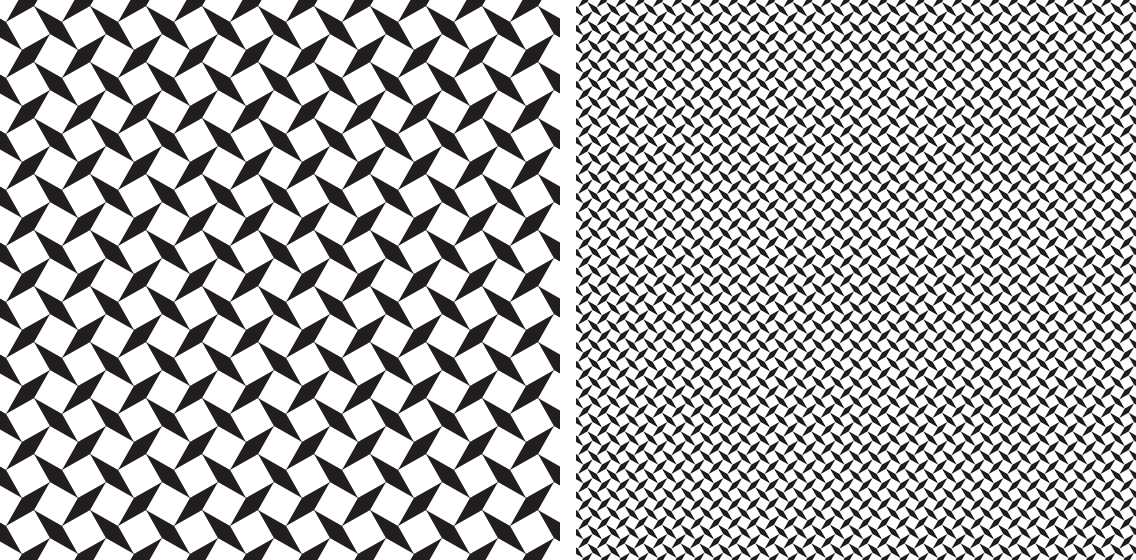
Left, the tile; right, the same tile 3 across and 3 down.
Reproduce this pattern procedurally as a Shadertoy shader.

```glsl
// Draws white squares that lean left and right in turn, touching at their corners
// so that slim dark rhombi remain between them. Each cell of a wrapping grid holds
// two mirrored squares, given by distance functions and joined with min.

const float CELLS = 10.0;                      // whole repeats across and down
const vec2 SIDE = vec2(0.5, 0.283);            // one side of a square, in cells
const vec3 PAPER = vec3(1.0);
const vec3 INK = vec3(0.133, 0.112, 0.120);

// Offset from the nearest grid point
vec2 wrapCell(vec2 p) {
    return fract(p + 0.5) - 0.5;
}

// Distance to the edges of a centred square with one side along the given vector
float squareDistance(vec2 p, vec2 side) {
    float len = length(side);
    vec2 axis = side / len;
    vec2 local = vec2(dot(p, axis), dot(p, vec2(-axis.y, axis.x)));
    return max(abs(local.x), abs(local.y)) - 0.5 * len;
}

// Distance to the nearest of the two mirrored squares in each cell
float pinwheelDistance(vec2 p, vec2 side) {
    float falling = squareDistance(wrapCell(p), side * vec2(1.0, -1.0));
    float rising = squareDistance(wrapCell(p - 0.5), side);
    return min(falling, rising);
}

// Share of a pixel covered by a shape
float coverage(float dist, float pixel) {
    return clamp(0.5 - dist / pixel, 0.0, 1.0);
}

void mainImage(out vec4 fragColor, in vec2 fragCoord) {
    vec2 p = CELLS * fragCoord / iResolution.xy;
    float pixel = CELLS / min(iResolution.x, iResolution.y);

    float paper = coverage(pinwheelDistance(p, SIDE), pixel);
    fragColor = vec4(mix(INK, PAPER, paper), 1.0);
}
```
